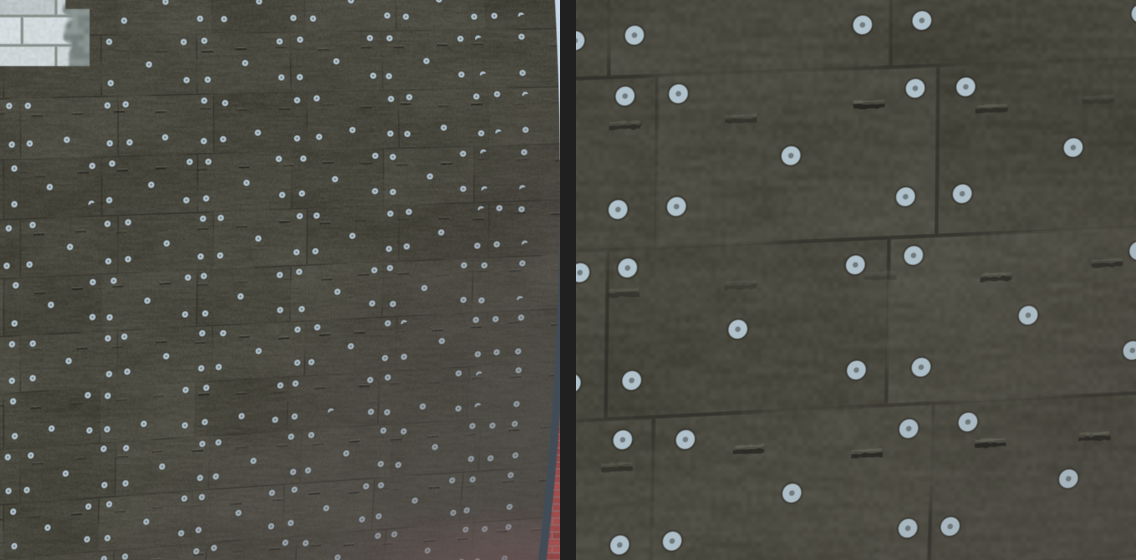
Left, the full canvas; right, a detail of the centre.
Write a WebGL 2 fragment shader that draws this texture.

```glsl
#version 300 es
precision highp float;
// Wall of dark insulation boards in staggered rows, each pinned by five pale
// washers, with short clamp slits along the rows. A gently warped grid places
// everything; hashes vary it. Bare blocks show top left, brick at the right.
uniform vec2 u_resolution;
out vec4 fragColor;

#define BOARDS vec2(5.647, 9.165)   // boards across, rows down
#define STAGGER 0.17                // shift of every second row
#define WASHER_RADIUS 0.0056
#define SLIT_SPACING 0.43           // in board widths
#define SEAM_WIDTH 0.0011
#define GRAIN 0.035
#define BOARD_COLOR vec3(0.288, 0.284, 0.246)
#define DARK_COLOR vec3(0.17, 0.165, 0.145)
#define WASHER_COLOR vec3(0.69, 0.76, 0.80)
#define HUB_COLOR vec3(0.44, 0.48, 0.49)

float hash(vec2 p) {
  vec3 q = fract(p.xyx * vec3(0.1031, 0.1030, 0.0973));
  q += dot(q, q.yzx + 33.33);
  return fract((q.x + q.y) * q.z);
}

float noise(vec2 p) {
  vec2 i = floor(p), f = fract(p);
  f = f * f * (3.0 - 2.0 * f);
  vec2 e = vec2(0.0, 1.0);
  return mix(mix(hash(i), hash(i + e.yx), f.x),
             mix(hash(i + e.xy), hash(i + e.yy), f.x), f.y);
}

// 1 inside (negative distance), 0 outside, smoothed over about a pixel
float cover(float d) {
  float aa = 1.1 / u_resolution.y;
  return 1.0 - smoothstep(-aa, aa, d);
}

float boxDist(vec2 p, vec2 halfSize) {
  vec2 d = abs(p) - halfSize;
  return length(max(d, 0.0)) + min(max(d.x, d.y), 0.0);
}

// Staggered courses with joints; size is one block
vec3 masonry(vec2 p, vec2 size, float joint, vec3 block, vec3 mortar) {
  vec2 g = p / size;
  g.x += 0.45 * mod(floor(g.y), 2.0);
  vec2 edge = (0.5 - abs(fract(g) - 0.5)) * size;
  vec3 tone = block * (0.92 + 0.12 * hash(floor(g)) + 0.06 * noise(p * 200.0));
  return mix(tone, mortar, cover(min(edge.x, edge.y) - joint));
}

// Five washers of one board; f is the place in the board, size its extent
vec3 addWashers(vec3 color, vec2 f, vec2 cell, vec2 size, float shift) {
  bool lastColumn = cell.x > 4.5;
  float right = lastColumn ? 0.56 - shift : 0.89;
  float middle = mod(cell.y, 5.0) == 1.0 ? 0.68 : 0.50;
  for (int i = 0; i < 5; i++) {
    if (i == 4 && lastColumn) break;
    vec2 spot = vec2((i & 1) == 0 ? 0.10 : right, i < 2 ? 0.13 : 0.76);
    if (i == 4) spot = vec2(0.49, middle);
    vec2 seed = cell * 7.0 + float(i) * 19.0 + 50.0;
    spot += (vec2(hash(seed), hash(seed + 3.7)) - 0.5) * vec2(0.06, 0.05);
    vec2 d = (f - spot) * size;
    float r = length(d);
    float disc = r - WASHER_RADIUS;
    // a few washers are half buried
    if (hash(seed + 9.1) < (lastColumn ? 0.2 : 0.025)) disc = max(disc, d.y + 0.4 * d.x);
    color = mix(color, DARK_COLOR, 0.45 * cover(disc - 0.0012));
    vec3 face = mix(WASHER_COLOR, HUB_COLOR, cover(r - 0.0016));
    color = mix(color, face, cover(disc));
  }
  return color;
}

void main() {
  vec2 p = gl_FragCoord.xy / u_resolution;
  p.y = 1.0 - p.y;                       // measure downward from the top
  float bulge = 0.086 * (p.y - 0.326) * (p.y - 0.326);

  // Warped grid: tilted rows, columns narrowing to the right
  vec2 s = vec2(p.x * (1.0 + bulge) - 0.0065,
                p.y + (0.01 + 0.07 * p.y) * (p.x - 0.371) - 0.074);
  vec2 grid = BOARDS * s * (1.0 + vec2(0.0645, 0.0906) * s);
  vec2 size = 1.0 / (BOARDS * (1.0 + vec2(0.129, 0.181) * s));
  vec2 board = grid + vec2(0.0, 0.13);
  float shift = STAGGER * mod(floor(board.y), 2.0);
  board.x -= shift;
  vec2 cell = floor(board), f = fract(board);

  // Board tone, horizontal grain and blotches
  vec3 color = BOARD_COLOR + 0.035 * (hash(cell + 20.0) - 0.5);
  color += GRAIN * (noise(p * vec2(45.0, 260.0)) - 0.5);
  color += GRAIN * (noise(p * vec2(9.0, 22.0)) + noise(p * 330.0) - 1.0);

  // Seams, worn away in places
  vec2 seam = (0.5 - abs(f - 0.5)) * size;
  float wear = smoothstep(0.35, 0.8, noise(p * vec2(17.0, 23.0) + 8.0));
  color = mix(color, DARK_COLOR, (0.12 + 0.6 * wear) * cover(min(seam.x, seam.y) - SEAM_WIDTH));

  // Clamp slits with a pale upper lip
  float slot = (grid.x - 2.07) / SLIT_SPACING + 0.5;
  vec2 id = vec2(floor(slot), cell.y) + 40.0;
  vec2 d = vec2((fract(slot) - 0.5) * SLIT_SPACING, f.y - 0.26) * size;
  d -= (vec2(hash(id), hash(id + 5.3)) - 0.5) * vec2(0.014, 0.009);
  float ragged = 0.0012 * (noise(p * 400.0) - 0.5);
  float strength = 0.25 + 0.7 * hash(id + 11.0);
  color += 0.09 * strength * cover(boxDist(d + vec2(0.0, 0.003), vec2(0.009, 0.0007)) + ragged);
  color = mix(color, DARK_COLOR * 0.8, strength * cover(boxDist(d, vec2(0.0095, 0.0013)) + ragged));

  if (max(cell.x, cell.y) > 0.5) color = addWashers(color, f, cell, size, shift);

  // Haze toward the lower right corner
  color = mix(color, vec3(0.34, 0.32, 0.32), 0.4 * smoothstep(0.9, 1.8, p.x + p.y));
  color = mix(color, vec3(0.45, 0.33, 0.35), 0.45 * smoothstep(0.88, 1.0, p.y) * smoothstep(0.5, 0.95, p.x));

  // Opening with pale blocks and a mortar-smeared side
  vec3 blocks = masonry(p + vec2(0.035, 0.024), vec2(0.135, 0.0525), 0.0025, vec3(0.78, 0.81, 0.82), vec3(0.53, 0.57, 0.55));
  float smear = smoothstep(0.122, 0.136, p.x + 0.02 * noise(p * 60.0));
  blocks = mix(blocks, vec3(0.50, 0.54, 0.53) + 0.1 * (noise(p * 90.0) - 0.5), smear);
  float opening = boxDist(p - vec2(0.0, 0.03), vec2(0.16, 0.088));
  opening = max(opening, -boxDist(p - vec2(0.16, 0.0), vec2(0.043, 0.016)));
  color = mix(color, blocks, cover(opening));

  // Beyond the curved edge: sky, dark trim, then brick
  float past = p.x - (1.0 - bulge);
  vec3 trim = vec3(0.26, 0.30, 0.34);
  vec3 brick = masonry(p, vec2(0.034, 0.0125), 0.001, vec3(0.60, 0.29, 0.29), vec3(0.55, 0.43, 0.43));
  vec3 beyond = mix(vec3(0.78, 0.84, 0.90), trim, cover(0.287 - p.y));
  beyond = mix(beyond, brick, cover(0.015 - past) * cover(0.69 - p.y));
  color = mix(color, beyond, cover(-past));

  fragColor = vec4(color, 1.0);
}
```
